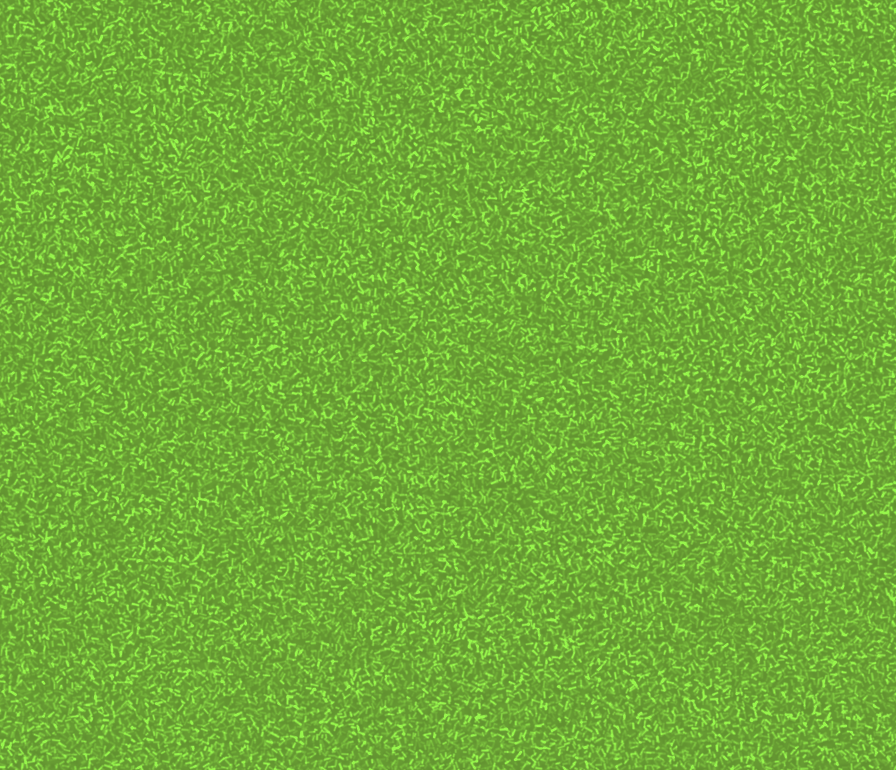
A WebGL 1 fragment shader for this texture:

```glsl
precision highp float;
// Short mown grass: tiny bright blades scattered in random directions over
// a darker green ground. Two jittered grids of soft capsules are summed into
// one brightness value, which picks a colour along a green ramp.
uniform vec2 u_resolution;

const vec3 SHADE_GREEN = vec3(0.382, 0.565, 0.188);
const vec3 MID_GREEN = vec3(0.485, 0.755, 0.242);
const vec3 BLADE_GREEN = vec3(0.592, 0.965, 0.295);

const float BLADE_ROWS = 119.0;   // blade cells per canvas height
const float EDGE = 0.0016;        // softness of a blade, in canvas heights

float hash(vec2 p) {
  vec3 q = fract(vec3(p.xyx) * vec3(0.1031, 0.1030, 0.0973));
  q += dot(q, q.yzx + 33.33);
  return fract((q.x + q.y) * q.z);
}

vec2 hash2(vec2 p) {
  return vec2(hash(p), hash(p + vec2(71.7, 19.3)));
}

float valueNoise(vec2 p) {
  vec2 cell = floor(p);
  vec2 f = fract(p);
  f = f * f * (3.0 - 2.0 * f);
  float low = mix(hash(cell), hash(cell + vec2(1.0, 0.0)), f.x);
  float high = mix(hash(cell + vec2(0.0, 1.0)), hash(cell + 1.0), f.x);
  return mix(low, high, f.y);
}

vec2 rotate(vec2 p, float angle) {
  float c = cos(angle);
  float s = sin(angle);
  return vec2(c * p.x + s * p.y, c * p.y - s * p.x);
}

// Distance to a capsule lying along the x axis
float capsule(vec2 p, float halfLength, float radius) {
  p.x -= clamp(p.x, -halfLength, halfLength);
  return length(p) - radius;
}

// Summed brightness of one layer of blades, one blade per jittered cell
float blades(vec2 p, float seed, float softness) {
  vec2 home = floor(p);
  float light = 0.0;
  for (int y = -1; y <= 1; y++) {
    for (int x = -1; x <= 1; x++) {
      vec2 cell = home + vec2(float(x), float(y));
      vec2 key = cell + seed;
      vec2 center = cell + 0.5 + 0.8 * (hash2(key) - 0.5);
      vec2 shape = hash2(key + 137.1);
      vec2 look = hash2(key + 251.9);
      float d = capsule(rotate(p - center, 3.14159 * look.x),
                        mix(0.12, 0.48, shape.x), mix(0.11, 0.17, shape.y));
      float strength = mix(0.2, 1.0, look.y * look.y);
      light += strength * (1.0 - smoothstep(-softness, softness, d));
    }
  }
  return light;
}

vec3 grassRamp(float light) {
  vec3 lower = mix(SHADE_GREEN, MID_GREEN, clamp(light * 2.0, 0.0, 1.0));
  return mix(lower, BLADE_GREEN, clamp(light * 2.0 - 1.0, 0.0, 1.0));
}

void main() {
  vec2 p = gl_FragCoord.xy / u_resolution.y;
  float softness = max(EDGE, 0.7 / u_resolution.y) * BLADE_ROWS;

  // Blades: the second grid is turned so that the rows do not line up
  float light = blades(p * BLADE_ROWS, 300.0, softness);
  light += blades(rotate(p, 0.6) * BLADE_ROWS + 200.0, 500.0, softness);

  // Ground: fine mottling, then faint wide streaks of denser growth
  float mottling = valueNoise(p * 190.0);
  float streaks = valueNoise(p * vec2(14.0, 32.0) + 40.0);
  light = light * mix(0.88, 1.12, streaks) + 0.13 * mottling;

  gl_FragColor = vec4(grassRamp(light), 1.0);
}
```
